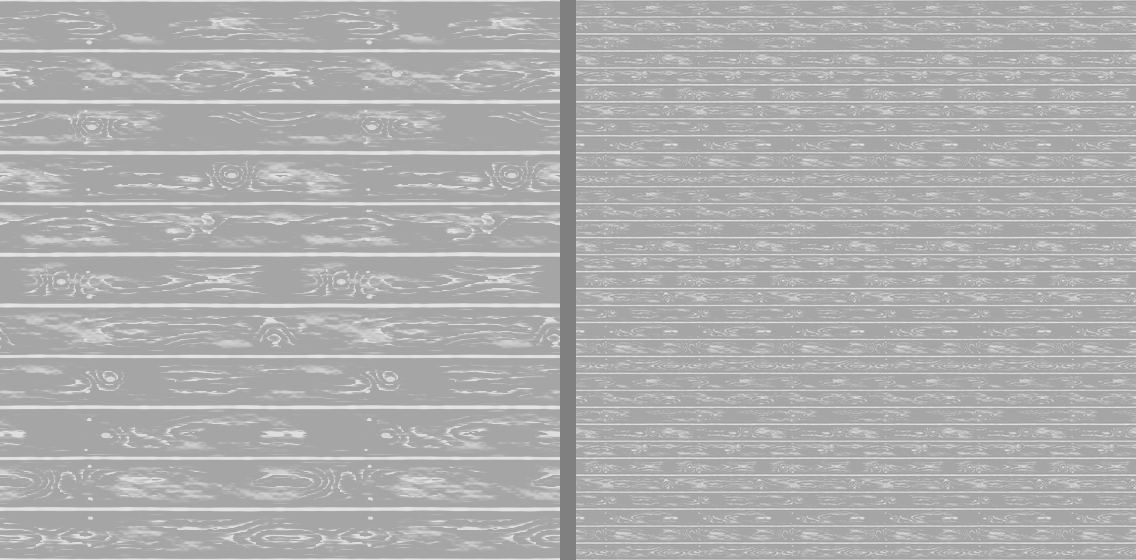
Left: one tile. Right: repeated 3 by 3.
Reproduce this texture map procedurally as a WebGL 2 fragment shader.

```glsl
#version 300 es
precision highp float;
// Grey painted wood planking: eleven boards with pale grain, knots, nails and gaps.
#define BOARDS 11.0
#define REPEATS 2.0
#define RINGS 2.9
#define GAP_HALF 0.0030
#define NAIL_U 0.3125
#define NAIL_RADIUS 0.0036
#define GRAIN_GAIN 1.9
#define SMEAR_GAIN 0.75
#define WOOD vec3(0.647)
#define GRAIN vec3(0.87)
#define GAP vec3(0.9)

uniform vec2 u_resolution;
out vec4 fragColor;

float hash(vec2 p) {
    return fract(sin(dot(p, vec2(127.1, 311.7))) * 43758.5453);
}

// Value noise that wraps in x after `period` cells.
float noise(vec2 p, float period, float seed) {
    vec2 i = floor(p), f = fract(p);
    f = f * f * f * (f * (f * 6.0 - 15.0) + 10.0);
    float x0 = mod(i.x, period), x1 = mod(i.x + 1.0, period);
    float y = i.y + seed * 41.0;
    return mix(mix(hash(vec2(x0, y)), hash(vec2(x1, y)), f.x),
               mix(hash(vec2(x0, y + 1.0)), hash(vec2(x1, y + 1.0)), f.x), f.y);
}

// Offset from a point on the board, in canvas units, wrapped along the board.
vec2 boardOffset(vec2 uv, vec2 center) {
    float du = fract(uv.x - center.x + 0.5) - 0.5;
    return vec2(du / REPEATS, (uv.y - center.y) / BOARDS);
}

// Pale growth rings: contours of a long arched height field with one knot.
float grain(vec2 uv, float x, float id) {
    float u = uv.x, v = uv.y;
    float bend = (noise(vec2(u * 4.0, 0.5), 4.0, id + 20.0) - 0.5) * 0.25;
    float arch = v - 0.5 - bend;
    float height = 2.7 * sqrt(arch * arch + 0.002)
        + 1.15 * noise(vec2(u * 4.0, 0.5 + v * 0.5), 4.0, id + 1.0)
        + 0.22 * noise(vec2(u * 9.0, v * 4.0), 9.0, id + 40.0)
        + 0.09 * noise(vec2(u * 26.0, v * 11.0), 26.0, id + 60.0)
        + 0.06 * noise(vec2(u * 56.0, v * 32.0), 56.0, id + 70.0);

    vec2 knot = vec2(hash(vec2(id, 3.7)), 0.42 + 0.16 * hash(vec2(id, 8.3)));
    float strength = hash(vec2(id, 5.9));
    float r = length(boardOffset(uv, knot) * vec2(0.6, 1.0));
    float swell = exp(-r * r * 2400.0);
    height += 1.9 * strength * swell;

    // Each ring has one crisp side and one that fades away.
    float phase = height * RINGS;
    float f = fract(phase);
    float soft = clamp(fwidth(phase), 0.01, 0.4);
    float ring = smoothstep(0.0, soft + 0.03, f) * exp(-3.4 * f);

    // Wear: patches along the board, calm edges, fine brushed streaks.
    float patchy = noise(vec2(u * 6.0, v * 2.5), 6.0, id + 80.0)
        + 0.3 * (noise(vec2(x * 9.0, v * 2.0), 9.0, id + 100.0) - 0.5);
    float worn = smoothstep(0.22, 0.62, patchy + 0.4 * strength * swell);
    float inner = smoothstep(0.08, 0.28, v) * smoothstep(0.92, 0.72, v);
    float brushed = noise(vec2(u * 36.0, v * 34.0), 36.0, id + 120.0);
    float rings = ring * worn * inner * (0.4 + 0.9 * brushed) * GRAIN_GAIN;
    rings = smoothstep(0.2, 1.0, rings);

    // Combed rubbed smears and short thin dashes.
    float rub = noise(vec2(u * 6.0, v * 4.0), 6.0, id + 240.0);
    float comb = noise(vec2(u * 16.0, v * 20.0), 16.0, id + 260.0)
        + 0.5 * noise(vec2(u * 60.0, v * 36.0), 60.0, id + 280.0);
    float smear = smoothstep(0.9, 1.5, rub + 0.55 * comb) * inner * SMEAR_GAIN;
    float dash = noise(vec2(u * 9.0, v * 26.0), 9.0, id + 140.0);
    float dashes = smoothstep(0.76, 0.93, dash) * smoothstep(0.3, 0.6, patchy) * 0.5;

    float heart = smoothstep(0.0058, 0.0042, r) * step(0.7, strength) * 0.85;
    return max(max(rings, smear), max(dashes * (0.4 + 0.8 * brushed), heart));
}

// Two small filled nail heads per board and repeat.
float nails(vec2 uv, float id) {
    float cover = 0.0;
    for (int n = 0; n < 2; n++) {
        float k = float(n);
        vec2 rnd = vec2(hash(vec2(id, k + 11.3)), hash(vec2(id, k + 17.9)));
        vec2 center = vec2(NAIL_U + (rnd.x - 0.5) * 0.02, 0.1 + 0.55 * k + 0.25 * rnd.y);
        vec2 d = boardOffset(uv, center) * vec2(0.75, 1.2);
        float radius = NAIL_RADIUS * (0.6 + 0.5 * rnd.x);
        radius *= 0.6 + 0.8 * noise(uv * vec2(100.0, 18.0), 100.0, id + 160.0);
        cover = max(cover, smoothstep(radius + 0.001, radius - 0.001, length(d)));
    }
    return cover;
}

// Pale gap between boards, slightly uneven in place and width.
float gap(vec2 p) {
    float row = floor(p.y * BOARDS + 0.5);
    float id = mod(row, BOARDS);
    float sway = (noise(vec2(p.x * 12.0, 0.5), 12.0, id + 180.0) - 0.5) * 0.0012;
    float rough = noise(vec2(p.x * 70.0, 0.5), 70.0, id + 200.0);
    float width = GAP_HALF * (0.72 + 0.35 * hash(vec2(id, 23.1)) + 0.25 * rough);
    float d = abs(p.y - row / BOARDS - sway);
    float soft = max(0.0007, 0.7 / u_resolution.y);
    return smoothstep(width + soft, width - soft, d) * (0.9 + 0.1 * rough);
}

void main() {
    vec2 p = gl_FragCoord.xy / u_resolution;
    float id = mod(floor(p.y * BOARDS), BOARDS);
    vec2 uv = fract(p * vec2(REPEATS, BOARDS));

    // Pale details over the flat paint.
    vec3 color = mix(WOOD, GRAIN, clamp(grain(uv, p.x, id), 0.0, 1.0));
    color = mix(color, GAP, nails(uv, id) * 0.85);
    color = mix(color, GAP, gap(p));
    fragColor = vec4(color, 1.0);
}
```
